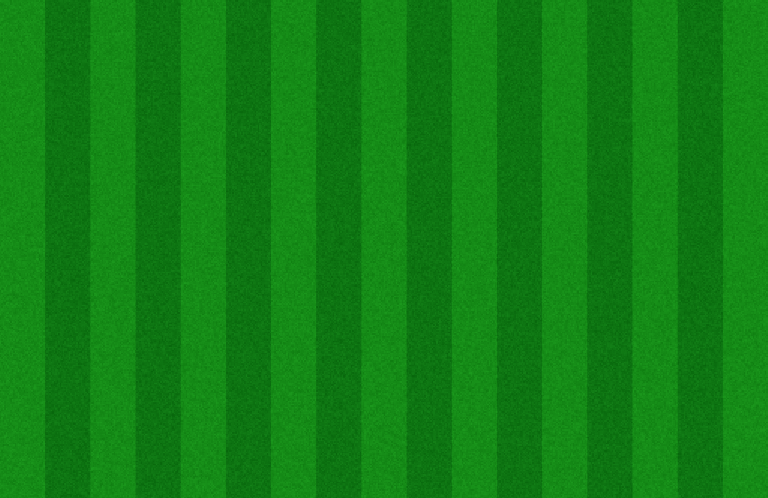
Reproduce this pattern procedurally as a WebGL 2 fragment shader.

```glsl
#version 300 es
precision highp float;

uniform vec2 u_resolution;
out vec4 fragColor;

const float BAND_COUNT = 17.0;     // light and dark bands across the width
const float GRAIN_CELLS = 512.0;   // fine grain cells across the width
const float TUFT_CELLS = 290.0;    // softer grain cells across the width
const float GRAIN_AMOUNT = 0.042;
const float TUFT_AMOUNT = 0.035;
const vec3 LIGHT_GRASS = vec3(0.082, 0.546, 0.090);
const vec3 DARK_GRASS = vec3(0.052, 0.456, 0.070);
const vec3 GRAIN_TINT = vec3(0.45, 1.0, 0.45);

float hash(vec2 cell) {
    vec3 p = fract(vec3(cell.xyx) * 0.1031);
    p += dot(p, p.yzx + 33.33);
    return fract((p.x + p.y) * p.z);
}

float valueNoise(vec2 p) {
    vec2 cell = floor(p);
    vec2 f = fract(p);
    f = f * f * (3.0 - 2.0 * f);
    float low = mix(hash(cell), hash(cell + vec2(1.0, 0.0)), f.x);
    float high = mix(hash(cell + vec2(0.0, 1.0)), hash(cell + vec2(1.0, 1.0)), f.x);
    return mix(low, high, f.y);
}

// Two hashes summed give a bell-like spread from -1 to 1.
float fineGrain(vec2 p) {
    vec2 cell = floor(p);
    return hash(cell) + hash(cell + vec2(719.0, 431.0)) - 1.0;
}

// 1 in light bands, 0 in dark ones, starting with light at the left.
float lightBand(float x, float pixel) {
    float wave = abs(mod(x * BAND_COUNT - 0.5, 2.0) - 1.0);
    float edge = 0.5 * pixel * BAND_COUNT;
    return smoothstep(0.5 - edge, 0.5 + edge, wave);
}

void main() {
    vec2 uv = gl_FragCoord.xy / u_resolution.x;
    float pixel = 1.0 / u_resolution.x;

    // Mown bands
    vec3 color = mix(DARK_GRASS, LIGHT_GRASS, lightBand(uv.x, pixel));

    // Turf grain
    float grain = GRAIN_AMOUNT * fineGrain(uv * GRAIN_CELLS);
    grain += TUFT_AMOUNT * (valueNoise(uv * TUFT_CELLS + 57.0) - 0.5);
    color += grain * GRAIN_TINT;

    fragColor = vec4(clamp(color, 0.0, 1.0), 1.0);
}
```
